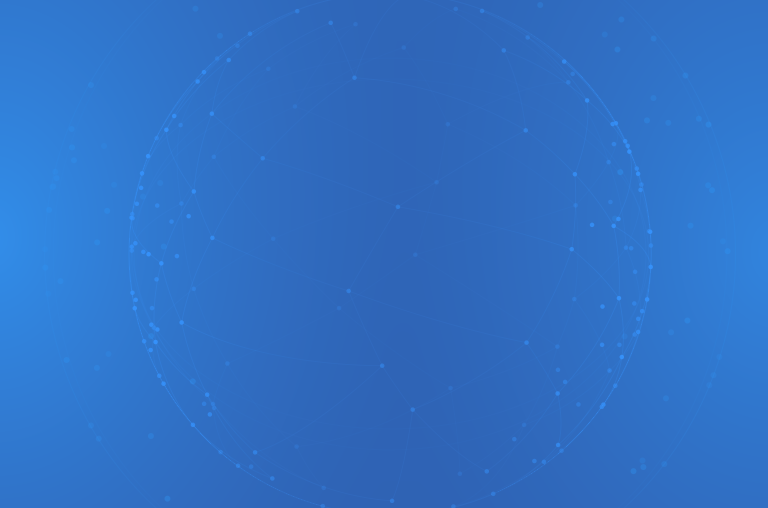
Give the GLSL for this background, as a WebGL 1 fragment shader.

```glsl
precision highp float;

uniform vec2 u_resolution;

const float NODE_COUNT = 84.0;
const float GOLDEN_ANGLE = 2.39996;
const vec3 BASE_BLUE = vec3(0.185, 0.393, 0.715);
const vec3 GLOW_BLUE = vec3(0.195, 0.555, 0.915);
const vec3 NODE_BLUE = vec3(0.21, 0.58, 1.0);
const vec3 GHOST_BLUE = vec3(0.18, 0.56, 0.93);

float hash(float n) {
    return fract(sin(n * 12.9898 + 4.1) * 4375.85);
}

float coverage(float dist, float halfWidth, float pixel) {
    return clamp((halfWidth - dist) / pixel + 0.5, 0.0, 1.0);
}

float sideGlow(vec2 p, vec2 center, float reach) {
    float d = length((p - center) * vec2(1.0, 0.75)) / reach;
    return pow(max(1.0 - d, 0.0), 1.5);
}

// Stronger towards the left and right limbs, faint in the middle
float limbFade(float x, float middle) {
    return mix(middle, 1.0, smoothstep(0.35, 1.0, abs(x)));
}

// Jittered spiral point on the unit sphere, gathered towards both sides
vec3 sphereNode(float index) {
    float offset = index + 0.5 + 3.0 * (hash(index) - 0.5);
    float y = clamp(1.0 - 2.0 * offset / NODE_COUNT, -0.99, 0.99);
    float lon = index * GOLDEN_ANGLE + 0.5 * hash(index + 31.0);
    lon += 0.2 * sin(2.0 * lon);
    return vec3(sqrt(1.0 - y * y) * vec2(sin(lon), cos(lon)), y).xzy;
}

// Great-circle arc between a and b, seen at surface point s
float arcLine(vec3 s, vec3 a, vec3 b, float halfWidth, float pixel) {
    vec3 n = normalize(cross(a, b));
    vec3 mid = normalize(a + b);
    vec2 slope = n.xy - n.z * s.xy / s.z;
    float dist = abs(dot(s, n)) / max(length(slope), 0.001);
    return coverage(dist, halfWidth, pixel) * step(dot(a, mid), dot(s, mid));
}

float link(vec3 front, vec3 a, float index, float pixel) {
    if (index >= NODE_COUNT) return 0.0;
    vec3 b = sphereNode(index);
    vec3 back = front * vec3(1.0, 1.0, -1.0);
    return arcLine(front, a, b, 0.0016, pixel)
         + 0.45 * arcLine(back, a, b, 0.0016, pixel);
}

// Returns link strength in x and node strength in y
vec2 network(vec2 q, float pixel) {
    float r2 = dot(q, q);
    vec3 front = vec3(q, sqrt(max(1.0 - r2, 0.0004)));
    float inside = step(r2, 1.0);
    vec2 ink = vec2(0.0);
    for (int i = 0; i < 84; i++) {
        float index = float(i);
        vec3 node = sphereNode(index);
        float depth = mix(0.45, 1.0, smoothstep(-0.5, 0.2, node.z));
        ink.y = max(ink.y, depth * coverage(length(q - node.xy), 0.0085, pixel));
        if (inside > 0.5) {
            ink.x += link(front, node, index + 8.0, pixel);
            ink.x += link(front, node, index + 13.0, pixel);
        }
    }
    ink.x = min(ink.x, 1.6);
    return ink;
}

// Dots crowded along the left and right limbs of a unit disc
float limbDots(vec2 q, float seed, float spread, float size, float pixel) {
    float ink = 0.0;
    for (int i = 0; i < 64; i++) {
        float id = float(i) + seed;
        float side = mod(float(i), 2.0) * 2.0 - 1.0;
        float angle = (hash(id) + hash(id + 71.0) - 1.0) * 1.15;
        float inset = spread * pow(hash(id + 143.0), 3.0);
        vec2 center = (1.0 - inset) * vec2(side * cos(angle), sin(angle));
        float strength = 0.45 + 0.55 * hash(id + 217.0);
        ink = max(ink, strength * coverage(length(q - center), size, pixel));
    }
    return ink;
}

float ring(vec2 q, vec2 radii, float halfWidth, float pixel) {
    vec2 e = q / radii;
    float dist = abs(length(e) - 1.0) * length(e) / max(length(e / radii), 0.001);
    return coverage(dist, halfWidth, pixel);
}

void main() {
    vec2 p = (gl_FragCoord.xy - 0.5 * u_resolution) / u_resolution.y;
    float pixel = 1.0 / u_resolution.y;

    // Background lit from both sides
    float glow = sideGlow(p, vec2(-0.77, 0.03), 0.85)
               + 0.78 * sideGlow(p, vec2(0.77, 0.0), 0.78);
    vec3 color = mix(BASE_BLUE, GLOW_BLUE, min(glow, 1.0));
    color += vec3(0.0, 0.012, 0.016) * p.y;

    // Large ghost globe
    vec2 globePos = p - vec2(0.012, 0.0);
    vec2 outer = globePos / 0.68;
    float outerPixel = pixel / 0.68;
    float ghost = 0.5 * limbDots(outer, 400.0, 0.35, 0.0085, outerPixel);
    float outline = ring(outer, vec2(1.0), 0.0014, outerPixel)
                  + 0.5 * ring(outer, vec2(0.975, 1.0), 0.0014, outerPixel);
    ghost += 0.22 * outline * limbFade(outer.x, 0.0);
    color = mix(color, GHOST_BLUE, min(ghost, 0.6));

    // Main globe: outline, curves, links and nodes
    vec2 inner = globePos / 0.514;
    float innerPixel = pixel / 0.514;
    float fade = limbFade(inner.x, 0.4);
    vec2 net = network(inner, innerPixel);
    float lines = 0.35 * ring(inner, vec2(1.0), 0.0018, innerPixel)
                + 0.09 * ring(inner, vec2(0.99, 0.67), 0.0018, innerPixel)
                + 0.09 * ring(inner, vec2(0.98, 0.75), 0.0018, innerPixel)
                + 0.24 * net.x;
    color = mix(color, NODE_BLUE, min(lines * fade, 0.5));
    float dots = max(net.y, limbDots(inner, 20.0, 0.22, 0.0085, innerPixel));
    color = mix(color, NODE_BLUE, dots * limbFade(inner.x, 0.5) * 0.9);

    gl_FragColor = vec4(color, 1.0);
}
```
